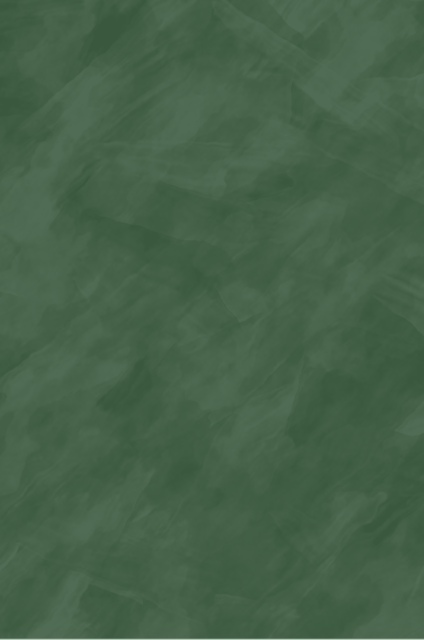
This texture is drawn by a Shadertoy shader. Its source:

```glsl
// Green trowelled plaster: many overlapping strokes of mixed size, each with
// one crisp ridged edge, one fading edge, ragged ends and fine streaks.
// Cloudy noise bends the strokes and leaves rubbed, ragged patches on top.

float hash(vec2 p) {
    vec3 q = fract(p.xyx * vec3(0.1031, 0.1030, 0.0973));
    q += dot(q, q.yzx + 33.33);
    return fract((q.x + q.y) * q.z);
}

float noise(vec2 p) {
    vec2 cell = floor(p), f = fract(p);
    f = f * f * (3.0 - 2.0 * f);
    float low = mix(hash(cell), hash(cell + vec2(1, 0)), f.x);
    float high = mix(hash(cell + vec2(0, 1)), hash(cell + vec2(1, 1)), f.x);
    return mix(low, high, f.y);
}

float fbm(vec2 p) {
    float sum = 0.0, amp = 0.5;
    for (int i = 0; i < 5; i++) {
        sum += amp * noise(p);
        p = mat2(1.6, 1.2, -1.2, 1.6) * p + 7.3;
        amp *= 0.5;
    }
    return sum;
}

mat2 rotation(float a) {
    return mat2(cos(a), -sin(a), sin(a), cos(a));
}

// Returns the stroke's tone in x and its coverage in y.
vec2 trowelStroke(vec2 p, float id) {
    vec2 center = vec2(hash(vec2(id, 1.7)), hash(vec2(id, 5.3)));
    center = center * vec2(0.86, 1.16) - vec2(0.1, 0.08);

    // Most strokes rise to the right, the rest lie nearly flat.
    float spread = hash(vec2(id, 9.1)) - 0.5;
    float angle = hash(vec2(id, 12.9)) < 0.65 ? 0.82 + 0.6 * spread : -0.25 + 0.9 * spread;
    vec2 q = rotation(angle) * (p - center);
    if (hash(vec2(id, 15.4)) < 0.5) q.y = -q.y;
    if (hash(vec2(id, 16.8)) < 0.5) q.x = -q.x;

    // Fan shape: wider towards one end
    float size = hash(vec2(id, 18.2));
    float halfLength = mix(0.045, 0.19, size * size);
    float halfWidth = mix(0.022, 0.075, hash(vec2(id, 21.6)) * (0.4 + 0.6 * size));
    halfWidth *= 1.0 + 0.4 * q.x / halfLength;

    // Streaks run along the stroke and also fray its ends.
    float streak = noise(vec2(q.x * 8.0, q.y * 100.0) + id * 13.7) - 0.5;
    float fineStreak = noise(vec2(q.x * 20.0, q.y * 230.0) + id * 5.1) - 0.5;
    float fray = 0.022 * streak + 0.016 * (noise(q * 60.0 + id) - 0.5);
    float softness = mix(0.002, 0.014, hash(vec2(id, 24.8)));

    float ends = 1.0 - smoothstep(-softness, softness, abs(q.x) - halfLength + fray);
    float edge = q.y - halfWidth;
    float crisp = 1.0 - smoothstep(-0.0015, 0.0015, edge);
    float fading = smoothstep(-1.0, 0.2, q.y / halfWidth + 1.1 * streak);

    float tone = 2.0 * (hash(vec2(id, 27.5)) - 0.5);
    float streakiness = mix(0.2, 1.5, pow(hash(vec2(id, 30.1)), 2.0));
    tone += streakiness * (streak + 0.7 * fineStreak);

    // Broken ridge of plaster pushed up along the crisp edge
    float ridge = exp(-pow((edge + 0.003) / 0.0025, 2.0));
    tone += 0.9 * ridge * (noise(vec2(q.x * 25.0, id)) - 0.3);
    return vec2(tone, ends * crisp * fading);
}

void mainImage(out vec4 fragColor, in vec2 fragCoord) {
    vec2 p = fragCoord / iResolution.y;

    // Uneven hand pressure wobbles the edges.
    vec2 wobble = vec2(fbm(p * 22.0), fbm(p * 22.0 + 31.0)) - 0.48;
    vec2 bent = p + 0.018 * wobble;

    // Soft ground below the strokes
    float tone = 2.0 * (fbm(p * 5.0 + 3.0) - 0.48);
    for (int i = 0; i < 100; i++) {
        vec2 stroke = trowelStroke(bent, float(i) + 1.0);
        tone = mix(tone, stroke.x, 0.75 * stroke.y);
    }

    // Rubbed patches with ragged rims, and diagonal smears
    vec2 along = rotation(0.8) * bent;
    float patches = fbm(along * vec2(10.0, 17.0) + 50.0);
    tone += 0.55 * smoothstep(0.53, 0.59, patches);
    tone -= 0.45 * smoothstep(0.43, 0.36, patches);
    tone += 1.3 * (fbm(along * vec2(14.0, 45.0)) - 0.48);
    tone += 0.9 * (fbm(p * 45.0 + 11.0) - 0.48);
    tone += 0.2 * (noise(p * 200.0) - 0.5);

    vec3 plasterGreen = vec3(0.268, 0.382, 0.282);
    vec3 toneRange = vec3(0.036, 0.030, 0.034);
    vec3 color = plasterGreen + toneRange * clamp(tone, -1.2, 1.4);

    // Thin pale line along the foot
    float foot = 1.0 - smoothstep(0.001, 0.003, p.y);
    color = mix(color, vec3(0.72, 0.77, 0.73), foot);
    fragColor = vec4(color, 1.0);
}
```
